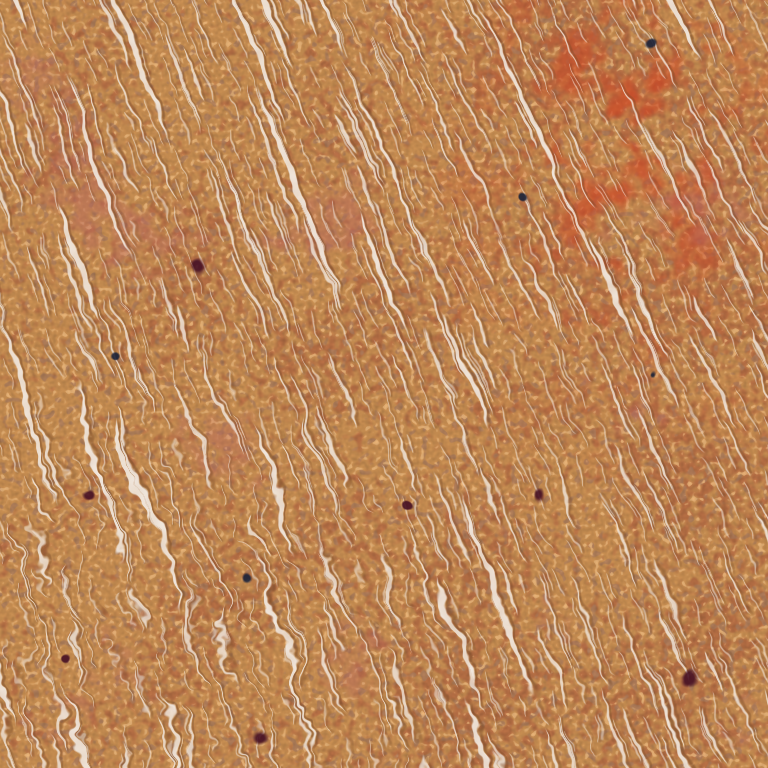
A WebGL 1 fragment shader for this texture:

```glsl
precision highp float;
uniform vec2 u_resolution;

const vec3 OCHRE = vec3(0.76, 0.54, 0.31);
const vec3 RUST = vec3(0.69, 0.42, 0.26);
const vec3 MAUVE = vec3(0.65, 0.47, 0.35);
const vec3 TAN = vec3(0.84, 0.66, 0.45);
const vec3 GAP = vec3(0.94, 0.90, 0.86);
const vec3 SHADE = vec3(0.46, 0.28, 0.15);
const vec3 RED = vec3(0.80, 0.27, 0.14);
const vec3 PINK = vec3(0.72, 0.39, 0.36);
const vec3 INK = vec3(0.10, 0.13, 0.22);
const vec3 PLUM = vec3(0.27, 0.06, 0.14);

vec2 hash2(vec2 p) {
  vec3 q = fract(vec3(p.xyx) * vec3(0.1031, 0.1030, 0.0973));
  q += dot(q, q.yzx + 33.33);
  return fract((q.xx + q.yz) * q.zy);
}

float cornerGradient(vec2 cell, vec2 offset) {
  return dot(hash2(cell) * 2.0 - 1.0, offset);
}

// Gradient noise, roughly -0.7 to 0.7
float noise(vec2 p) {
  p += 100.0;
  vec2 i = floor(p), f = fract(p);
  vec2 s = f * f * f * (f * (f * 6.0 - 15.0) + 10.0);
  vec2 e = vec2(1.0, 0.0);
  float low = mix(cornerGradient(i, f), cornerGradient(i + e, f - e), s.x);
  float high = mix(cornerGradient(i + e.yx, f - e.yx),
                   cornerGradient(i + e.xx, f - e.xx), s.x);
  return mix(low, high, s.y);
}

// Scattered tapering slits along y: x = opening, y = shadow on the right
vec2 slits(vec2 q, vec2 cell, float halfWidth, float density, float soft, float seed) {
  vec2 base = floor(q / cell);
  vec2 result = vec2(0.0);
  for (int j = -1; j <= 1; j++) {
    for (int i = -1; i <= 1; i++) {
      vec2 id = base + vec2(float(i), float(j));
      vec2 place = hash2(id + seed);
      vec2 kind = hash2(id + seed + 57.0);
      vec2 d = q - (id + place) * cell;
      float t = d.y / (cell.y * mix(0.3, 0.8, kind.x));
      float taper = max(1.0 - t * t, 0.0);
      float w = halfWidth * mix(0.4, 1.2, kind.y) * taper;
      float visible = step(fract(kind.x * 7.0 + place.y), density)
                    * smoothstep(0.0, 0.35, taper);
      float open = 1.0 - smoothstep(w - soft * 0.5, w + soft, abs(d.x));
      float rim = 1.0 - smoothstep(0.0, soft * 2.0, abs(d.x - w - soft * 1.6));
      result = max(result, visible * vec2(open, rim));
    }
  }
  return result;
}

// Follows the fibre direction, steeper and more ragged at the lower left
vec2 fibreSpace(vec2 p, float ragged) {
  float u = p.x + 0.2 * p.y + 0.12 * p.y * p.y + 0.2 * p.x * p.y;
  float wiggle = 0.014 * noise(p * 11.0) + 0.008 * noise(p * 34.0)
               + 0.0035 * noise(p * 80.0);
  return vec2(u + wiggle * mix(1.0, 2.3, ragged), p.y);
}

vec3 tissue(vec2 p) {
  float grain = noise(p * 78.0);
  float fine = noise(p * 150.0 + 31.0);
  float patches = noise(p * 6.0 + 9.0);
  vec3 color = mix(OCHRE, RUST, smoothstep(-0.1, 0.4, grain + 0.5 * patches + 0.2 * (p.x - 0.5)));
  color = mix(color, MAUVE, 0.8 * smoothstep(0.1, 0.35, noise(p * 95.0 + 57.0)));
  color = mix(color, TAN, 0.75 * smoothstep(0.12, 0.42, fine - 0.3 * grain));
  return color * (1.0 + 0.16 * fine + 0.08 * noise(p * 220.0));
}

vec3 addStains(vec3 color, vec2 p) {
  vec2 fromRed = (p - vec2(0.83, 0.82)) / vec2(0.2, 0.26);
  float red = exp(-dot(fromRed, fromRed))
            * smoothstep(-0.15, 0.45, noise(p * 14.0) + 0.6 * noise(p * 45.0));
  float pink = smoothstep(0.2, 0.5, noise(p * 5.0 + 40.0) + 0.4 * noise(p * 40.0));
  color = mix(color, RED, 0.75 * red);
  return mix(color, PINK, 0.45 * pink);
}

// Sparse dark specks, one at most in each cell
vec3 addSpecks(vec3 color, vec2 p) {
  vec2 id = floor(p * 5.0);
  vec2 place = hash2(id + 12.0), kind = hash2(id + 83.0);
  vec2 d = p - (id + mix(vec2(0.2), vec2(0.8), place)) / 5.0;
  float radius = mix(0.005, 0.014, kind.y * kind.y);
  float dist = length(d) + 0.007 * noise(p * 60.0);
  float speck = 1.0 - smoothstep(radius * 0.5, radius * 1.2, dist);
  vec3 dye = mix(PLUM, INK, step(0.5, fract(kind.y * 9.0)));
  return mix(color, dye, 0.9 * speck * step(kind.x, 0.45));
}

void main() {
  vec2 p = gl_FragCoord.xy / u_resolution;
  float ragged = 1.0 - smoothstep(0.25, 0.85, length(p * vec2(0.9, 1.2)));
  vec2 q = fibreSpace(p, ragged);

  vec2 large = slits(q, vec2(0.09, 0.19), 0.0042, 0.55, 0.0018, 3.0);
  vec2 medium = slits(q, vec2(0.046, 0.09), 0.0021, 0.65, 0.0017, 211.0);
  vec2 small = slits(q, vec2(0.025, 0.042), 0.0010, 0.75, 0.0016, 419.0);
  float opening = max(large.x, max(0.88 * medium.x, 0.58 * small.x));
  float shadow = max(large.y, max(0.8 * medium.y, 0.5 * small.y));

  vec3 color = addStains(tissue(p), p);
  color = mix(color, SHADE, 0.5 * shadow);
  color = mix(color, GAP, opening * (0.92 + 0.2 * noise(p * 50.0)));
  gl_FragColor = vec4(addSpecks(color, p), 1.0);
}
```
